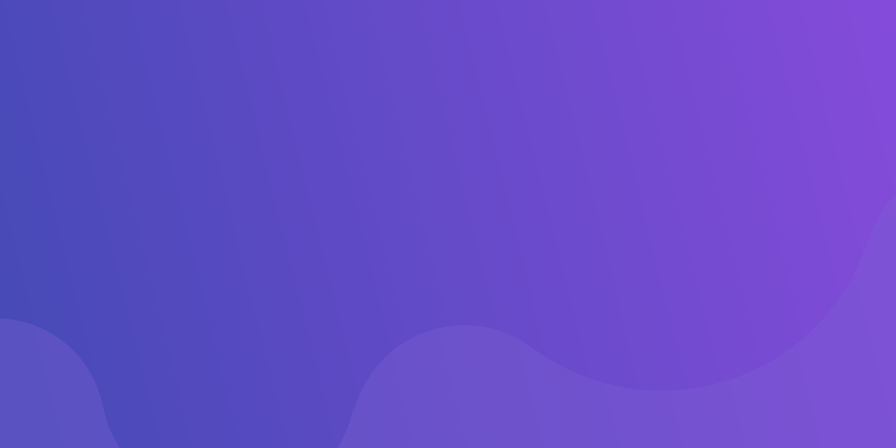
A Shadertoy shader for this background:

```glsl
// A diagonal indigo-to-violet gradient with a translucent wave along the bottom.
// The wave outline is a chain of tangent circles: crests and troughs alternate,
// and each pair hands over at the point where the two circles touch.

// Signed distance to one arc, positive below it; side is +1 for a crest, -1 for a trough.
float arcDistance(vec2 p, vec3 circle, float side) {
    vec2 offset = p - circle.xy;
    offset.y = side * max(side * offset.y, 0.0);
    return side * (circle.z - length(offset));
}

float waveDistance(vec2 p) {
    // Centre and radius of each circle, from left to right
    vec3 circles[5] = vec3[5](
        vec3(-0.008, 0.047, 0.242),
        vec3(0.510, 0.151, 0.286),
        vec3(1.036, 0.021, 0.253),
        vec3(1.477, 0.612, 0.484),
        vec3(2.188, 0.388, 0.260));

    float dist = arcDistance(p, circles[0], 1.0);
    float side = 1.0;
    for (int i = 1; i < 5; i++) {
        vec3 previous = circles[i - 1];
        vec3 current = circles[i];
        side = -side;
        float joinX = mix(previous.x, current.x, previous.z / (previous.z + current.z));
        if (p.x > joinX) dist = arcDistance(p, current, side);
    }
    return dist;
}

void mainImage(out vec4 fragColor, in vec2 fragCoord) {
    // Canvas is 2 wide and 1 high
    vec2 p = 2.0 * fragCoord / iResolution.xy * vec2(1.0, 0.5);
    float pixel = 1.0 / iResolution.y;

    // Background gradient, tilted slightly upwards to the right
    float blend = dot(p, vec2(0.97, 0.24)) / 2.18;
    vec3 color = mix(vec3(0.272, 0.29, 0.715), vec3(0.52, 0.295, 0.855), blend);

    // Translucent lilac wave
    float wave = smoothstep(-0.7 * pixel, 0.7 * pixel, waveDistance(p));
    color = mix(color, vec3(0.48, 0.37, 0.82), 0.37 * wave);

    fragColor = vec4(color, 1.0);
}
```
